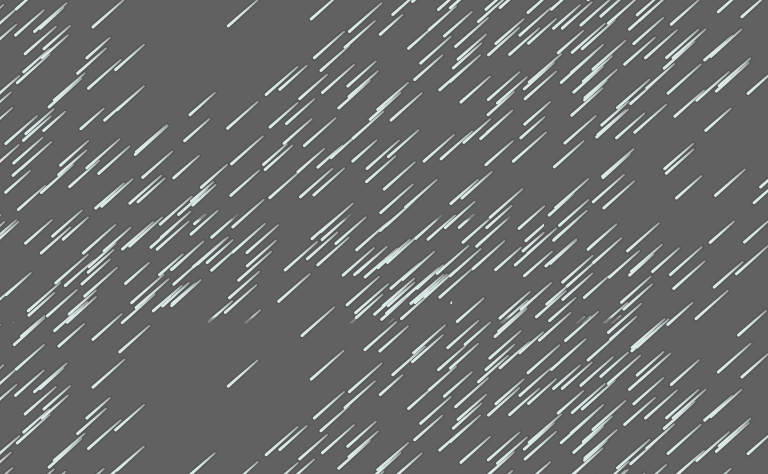
A WebGL 2 fragment shader for this pattern:

```glsl
#version 300 es
precision highp float;

uniform vec2 u_resolution;
out vec4 fragColor;

const float TAU = 6.2831853;
const float CELL = 0.076;          // grid pitch in canvas heights
const float ROWS = 10.0;           // rows before the rain repeats
const vec2 SLANT = vec2(0.75, 0.6614);
const vec3 SLATE = vec3(0.38);
const vec3 SHADE = vec3(0.345, 0.34, 0.34);
const vec3 RAIN = vec3(0.86, 0.92, 0.915);

vec3 hash3(vec3 seed) {
    vec3 q = fract(seed * vec3(0.1031, 0.1030, 0.0973));
    q += dot(q, q.yxz + 33.33);
    return fract((q.xxy + q.yxx) * q.zyx);
}

// Chance of a drop: layered sines leave wide gaps and dense drifts.
float density(vec2 p) {
    float turn = TAU / (CELL * ROWS);
    float lull = 0.5 + 0.5 * cos((p.y - 0.2) * turn);
    float chance = 0.52 - 0.42 * lull * cos((p.x - 0.42) * TAU / 1.5);
    chance += 0.22 * sin(p.x * 12.0 + 0.4) * sin(p.y * turn + p.x * 3.0);
    return chance * mix(1.0, 0.35, smoothstep(1.3, 1.5, p.x));
}

// One tapered drop: x is the bright ink, y the soft shade around it.
vec2 streak(vec2 p, float len, float pixel) {
    float along = clamp(dot(p, SLANT) / len, 0.0, 1.0);
    float dist = length(p - SLANT * len * along);
    float radius = mix(0.0031, 0.0019, along);
    float fade = mix(1.0, 0.5, along * along * along);
    float ink = fade * (1.0 - smoothstep(-0.6 * pixel, 0.6 * pixel, dist - radius));
    float shade = 1.0 - smoothstep(0.002, 0.0048, dist - radius);
    return vec2(ink, shade);
}

// Scattered drops; each head lies in its cell and trails up to the right.
vec2 rainLayer(vec2 p, float seed, int drops, float boost, float pixel) {
    vec2 result = vec2(0.0);
    vec2 home = floor(p / CELL);
    for (int j = -1; j <= 0; j++) {
        for (int i = -1; i <= 0; i++) {
            vec2 cell = home + vec2(i, j);
            vec2 key = vec2(cell.x + 7.0, mod(cell.y, ROWS) + 3.0);
            for (int k = 0; k < drops; k++) {
                float id = seed + float(k) * 17.0;
                vec3 place = hash3(vec3(key, id));
                vec3 trait = hash3(vec3(key.yx + 41.0, id + 5.0));
                vec2 head = (cell + 0.11 + 0.87 * place.xy) * CELL;
                if (place.z < density(head) * boost) {
                    float len = mix(0.058, 0.092, sqrt(trait.x));
                    result = max(result, streak(p - head, len, pixel));
                }
            }
        }
    }
    return result;
}

// Horizontal window with a faint rim just inside its edges.
float bandMask(float y, float low, float high, float pixel) {
    float inside = min(y - low, high - y);
    float rim = mix(0.3, 1.0, smoothstep(0.006, 0.016, inside));
    return rim * smoothstep(-0.5 * pixel, 0.5 * pixel, inside);
}

void main() {
    float pixel = 1.0 / u_resolution.y;
    vec2 p = gl_FragCoord.xy * pixel;

    // Overall rain, with a second fall inside the middle band
    vec2 rain = rainLayer(p, 11.0, 3, 1.0, pixel);
    float band = bandMask(p.y, 0.318, 0.548, pixel);
    float leftward = mix(1.25, 0.5, smoothstep(0.5, 1.2, p.x));
    if (band > 0.0) {
        rain = max(rain, band * rainLayer(p, 83.0, 2, leftward, pixel));
    }

    vec3 color = mix(SLATE, SHADE, rain.y);
    color = mix(color, RAIN, rain.x);
    fragColor = vec4(color, 1.0);
}
```
